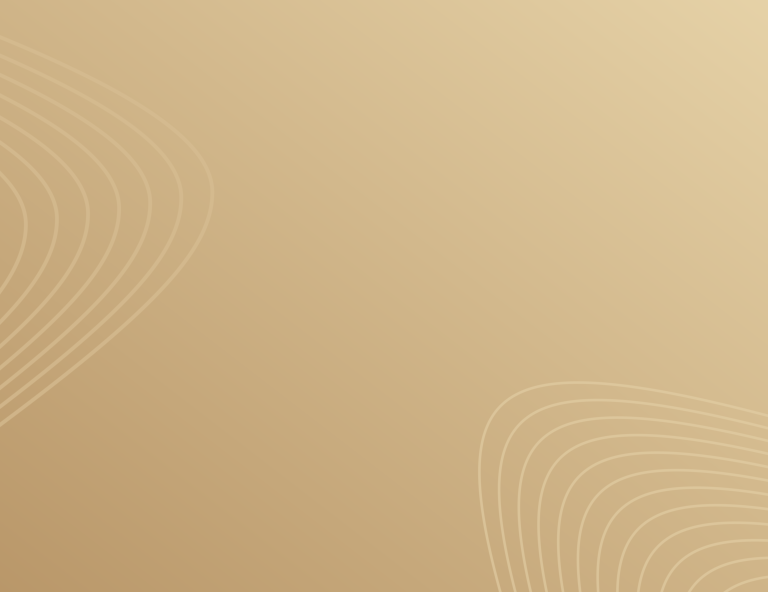
Give the GLSL for this background, as a WebGL 1 fragment shader.

```glsl
precision highp float;
// A warm sand gradient running diagonally, with two families of thin contour lines.
// Each family is one hyperbola drawn repeatedly with a constant offset;
// dividing the implicit value by its gradient gives an approximate line distance.

uniform vec2 u_resolution;

#define SHADE_COLOR vec3(0.725, 0.592, 0.412)
#define LIGHT_COLOR vec3(0.900, 0.822, 0.655)
#define LEFT_INK vec4(0.840, 0.740, 0.572, 0.70)
#define RIGHT_INK vec4(0.890, 0.812, 0.650, 0.62)
#define LEFT_HALF_WIDTH 0.0032
#define RIGHT_HALF_WIDTH 0.0022
#define LEFT_COUNT 7
#define RIGHT_COUNT 12
#define LEFT_STEP vec2(-0.0525, -0.0090)
#define RIGHT_STEP vec2(0.0333, -0.0296)

// Distance to a curve pointing right, with its tip at the origin.
float tipDistance(vec2 p) {
  // x: radius term, y: slope; the upper arm is flatter than the lower one
  vec2 arm = p.y > 0.0 ? vec2(1.244, 3.852) : vec2(0.317, 1.520);
  float root = length(vec2(arm.x, arm.y * p.y));
  float slope = arm.y * arm.y * p.y / root;
  return abs(p.x + root - arm.x) / length(vec2(1.0, slope));
}

// Distance to a rounded corner whose two asymptotes meet at the origin.
float cornerDistance(vec2 p) {
  const vec2 lean = vec2(0.45, 0.37);
  const float roundness = 0.0581;
  p.y = -p.y;
  // Clamping keeps only the branch below and to the right
  vec2 side = max(p - lean * p.yx, 0.0);
  vec2 gradient = side.yx - lean.yx * side;
  return abs(side.x * side.y - roundness) / max(length(gradient), 0.001);
}

// Antialiased coverage of a line, in units of canvas height.
float stroke(float distanceToLine, float halfWidth) {
  float soft = 0.75 / u_resolution.y;
  return 1.0 - smoothstep(halfWidth - soft, halfWidth + soft, distanceToLine);
}

void main() {
  vec2 uv = gl_FragCoord.xy / u_resolution;
  vec2 p = gl_FragCoord.xy / u_resolution.y;
  float aspect = u_resolution.x / u_resolution.y;

  // Diagonal background
  vec3 color = mix(SHADE_COLOR, LIGHT_COLOR, 0.5 * (uv.x + uv.y));

  // Contours entering from the left edge
  float nearest = 1.0;
  vec2 leftTip = vec2(0.3587, 0.675);
  for (int i = 0; i < LEFT_COUNT; i++) {
    nearest = min(nearest, tipDistance(p - leftTip - float(i) * LEFT_STEP));
  }
  color = mix(color, LEFT_INK.rgb, LEFT_INK.a * stroke(nearest, LEFT_HALF_WIDTH));

  // Contours nested in the lower right corner
  nearest = 1.0;
  vec2 rightCorner = vec2(aspect - 0.8755, 0.7056);
  for (int i = 0; i < RIGHT_COUNT; i++) {
    nearest = min(nearest, cornerDistance(p - rightCorner - float(i) * RIGHT_STEP));
  }
  color = mix(color, RIGHT_INK.rgb, RIGHT_INK.a * stroke(nearest, RIGHT_HALF_WIDTH));

  gl_FragColor = vec4(color, 1.0);
}
```
